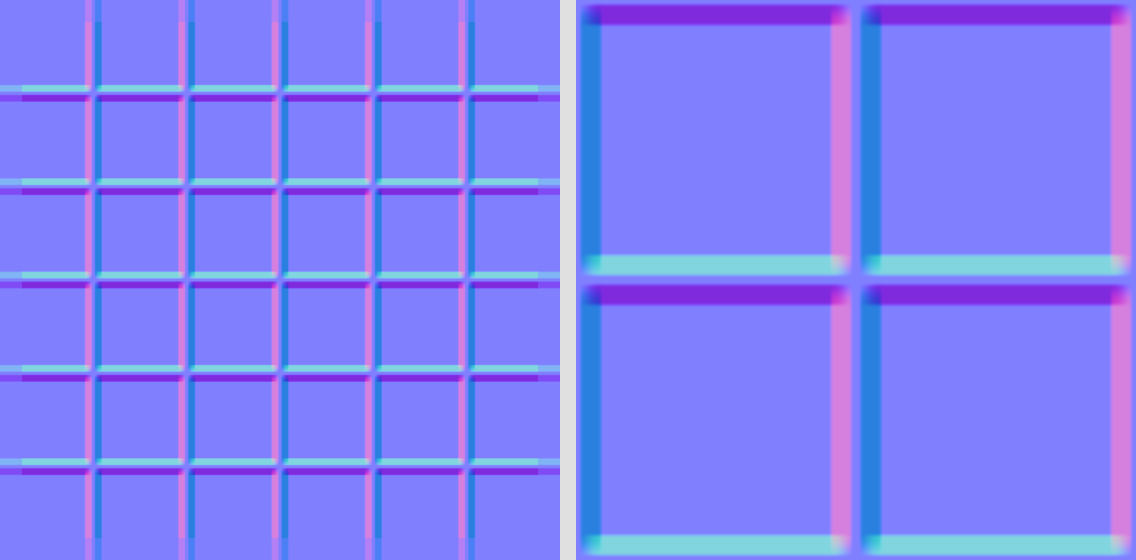
Left: the whole. Right: its middle third, enlarged.
A Shadertoy shader for this texture map:

```glsl
// Tangent-space normal map of a square tile grid with bevelled joints.
// Signed distance to the nearest inner joint gives the bevel slope on each axis;
// the slopes mitre at crossings and weaken beside the outer border.
#define TILES 6.0            // tiles across and down
#define BEVEL_START 0.018    // joint to bevel, in tiles
#define BEVEL_END 0.088      // joint to flat face, in tiles
#define SOFTNESS 0.011       // half width of bevel edge blur, in tiles
#define SLOPE 0.90           // bevel steepness
#define BORDER 0.0392        // width of weakened rim, in canvas units
#define BORDER_SLOPE 0.5     // slope factor inside the rim
#define BORDER_BLUR 0.0012   // half width of the rim transition

// Signed offset to the nearest joint; the canvas border has none.
vec2 jointOffset(vec2 uv) {
    vec2 grid = uv * TILES;
    return grid - clamp(floor(grid + 0.5), 1.0, TILES - 1.0);
}

// One inside the bevel band, zero on the joint and on the flat face.
vec2 bevelBand(vec2 dist) {
    vec2 rise = smoothstep(BEVEL_START - SOFTNESS, BEVEL_START + SOFTNESS, dist);
    vec2 fall = smoothstep(BEVEL_END - SOFTNESS, BEVEL_END + SOFTNESS, dist);
    return rise * (1.0 - fall);
}

// Height across the bevel, from joint (0) to face (1).
vec2 bevelHeight(vec2 dist) {
    return smoothstep(BEVEL_START - SOFTNESS, BEVEL_END, dist);
}

// Slope factor that drops near the outer border, per axis.
vec2 rimStrength(vec2 uv) {
    vec2 inset = min(uv, 1.0 - uv);
    vec2 inside = smoothstep(BORDER - BORDER_BLUR, BORDER + BORDER_BLUR, inset);
    return mix(vec2(BORDER_SLOPE), vec2(1.0), inside);
}

void mainImage(out vec4 fragColor, in vec2 fragCoord) {
    vec2 uv = fragCoord / iResolution.xy;
    vec2 offset = jointOffset(uv);
    vec2 dist = abs(offset);

    // Each bevel fades by the height across the other axis, forming the mitre
    vec2 slope = SLOPE * sign(offset) * bevelBand(dist) * bevelHeight(dist).yx;
    slope *= rimStrength(uv).yx;

    // Red falls to the right of a joint, green rises above it
    vec3 normal = normalize(vec3(-slope.x, slope.y, 1.0));
    fragColor = vec4(normal * 0.5 + 0.5, 1.0);
}
```
